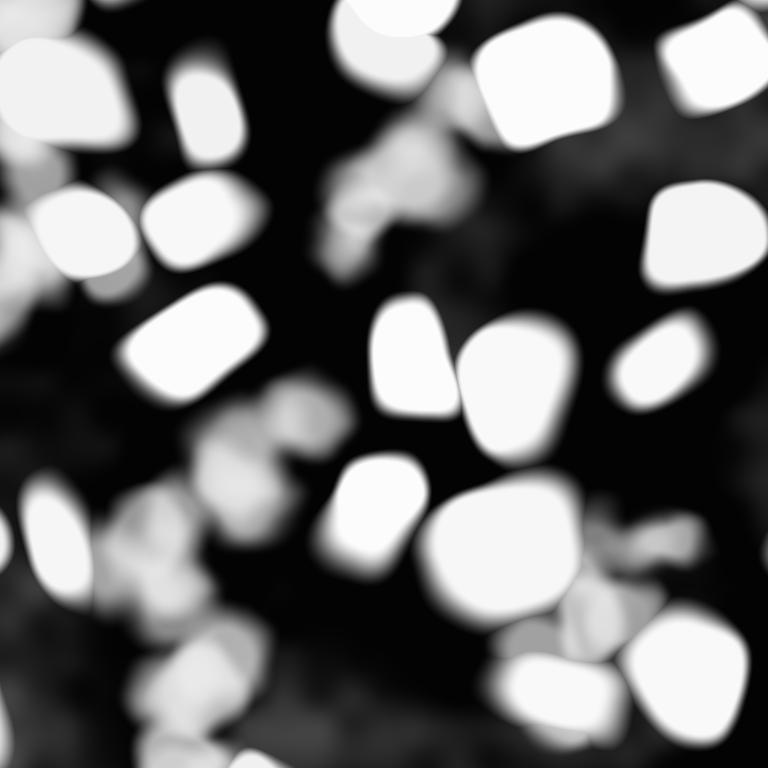
This texture is drawn by a Shadertoy shader. Its source:

```glsl
// Soft white cells on black, with paler grainy strands and a faint haze between.
// Cells are warped superellipses on a jittered grid; strands are rows of blurred
// grains merged by screen blending; the haze is low-contrast fractal noise.

const float BLACK = 0.012;
const float HAZE = 0.30;
const float CELLS_ACROSS = 5.0;
const float CELL_PRESENCE = 0.72;
const int STRANDS = 6;
const int GRAINS = 10;

float hash(vec2 p) {
    return fract(sin(dot(p, vec2(127.1, 311.7))) * 43758.5453);
}

vec2 hash2(vec2 p) {
    return vec2(hash(p), hash(p + vec2(37.2, 17.9)));
}

float noise(vec2 p) {
    vec2 i = floor(p);
    vec2 f = fract(p);
    f = f * f * (3.0 - 2.0 * f);
    float low = mix(hash(i), hash(i + vec2(1.0, 0.0)), f.x);
    float high = mix(hash(i + vec2(0.0, 1.0)), hash(i + 1.0), f.x);
    return mix(low, high, f.y);
}

float fbm(vec2 p) {
    float sum = 0.0;
    float weight = 0.55;
    for (int i = 0; i < 3; i++) {
        sum += weight * noise(p);
        p = p * 2.1 + 11.3;
        weight *= 0.5;
    }
    return sum;
}

vec2 warp(vec2 p, float scale, float amount) {
    vec2 offset = vec2(noise(p * scale), noise(p * scale + 53.0)) - 0.5;
    return p + amount * offset;
}

// Coverage of a soft rounded shape between an ellipse and a box.
float blob(vec2 p, vec2 radii, float angle, float power, float blur) {
    float c = cos(angle);
    float s = sin(angle);
    vec2 q = abs(mat2(c, -s, s, c) * p) / radii + 1e-4;
    float norm = pow(pow(q.x, power) + pow(q.y, power), 1.0 / power);
    return 1.0 - smoothstep(-blur, blur, (norm - 1.0) * min(radii.x, radii.y));
}

// Bright cells, mostly crisp, with edges that blur in places.
float cellLayer(vec2 p, float across, float presence) {
    float blur = mix(0.007, 0.022, smoothstep(0.4, 0.9, noise(p * 7.0 + 5.0)));
    vec2 home = floor(p * across);
    float light = 0.0;
    for (int y = -1; y <= 1; y++) {
        for (int x = -1; x <= 1; x++) {
            vec2 id = home + vec2(x, y);
            if (hash(id + 71.0) > presence) continue;
            vec2 shape = hash2(id + 23.0);
            vec2 center = (id + 0.5 + 0.55 * (hash2(id + 3.0) - 0.5)) / across;
            float major = mix(0.062, 0.105, shape.x);
            vec2 radii = major * vec2(1.0, mix(0.6, 0.9, shape.y));
            float angle = 3.1416 * hash(id + 41.0);
            float power = mix(2.0, 3.0, hash(id + 59.0));
            float level = mix(0.94, 1.0, hash(id + 83.0));
            light = max(light, level * blob(p - center, radii, angle, power, blur));
        }
    }
    return light;
}

// Rows of overlapping blurred grains, spread evenly over the canvas.
float strandLayer(vec2 p, float halfLength, float scatter) {
    float dark = 1.0;
    for (int i = 1; i <= STRANDS; i++) {
        float strand = float(i);
        vec2 center = fract(0.5 + strand * vec2(0.7549, 0.5698));
        float angle = 3.1416 * hash(vec2(strand, 9.0));
        vec2 along = halfLength * vec2(cos(angle), sin(angle));
        for (int j = 0; j < GRAINS; j++) {
            vec2 id = vec2(strand, float(j));
            float t = 2.0 * (float(j) + 0.5) / float(GRAINS) - 1.0;
            vec2 jitter = scatter * (hash2(id + 13.0) - 0.5);
            vec2 shape = hash2(id + 31.0);
            vec2 radii = mix(0.036, 0.06, shape.x) * vec2(1.0, mix(0.7, 1.0, shape.y));
            float blur = mix(0.012, 0.026, hash(id + 47.0));
            float level = mix(0.45, 0.75, hash(id + 67.0));
            vec2 q = p - center - along * t - jitter;
            dark *= 1.0 - level * blob(q, radii, 6.2832 * shape.y, 2.0, blur);
        }
    }
    return 0.93 * (1.0 - dark);
}

void mainImage(out vec4 fragColor, in vec2 fragCoord) {
    vec2 uv = fragCoord / iResolution.y;

    // Faint haze in the gaps
    float haze = HAZE * smoothstep(0.45, 0.9, fbm(uv * 5.0 + 2.0));

    // Strands behind the cells
    float strands = strandLayer(warp(uv, 22.0, 0.022), 0.16, 0.085);
    float cells = cellLayer(warp(uv, 11.0, 0.035), CELLS_ACROSS, CELL_PRESENCE);

    float light = BLACK + haze;
    light = mix(light, 1.0, strands);
    light = max(light, cells);
    fragColor = vec4(vec3(min(light, 0.99)), 1.0);
}
```
